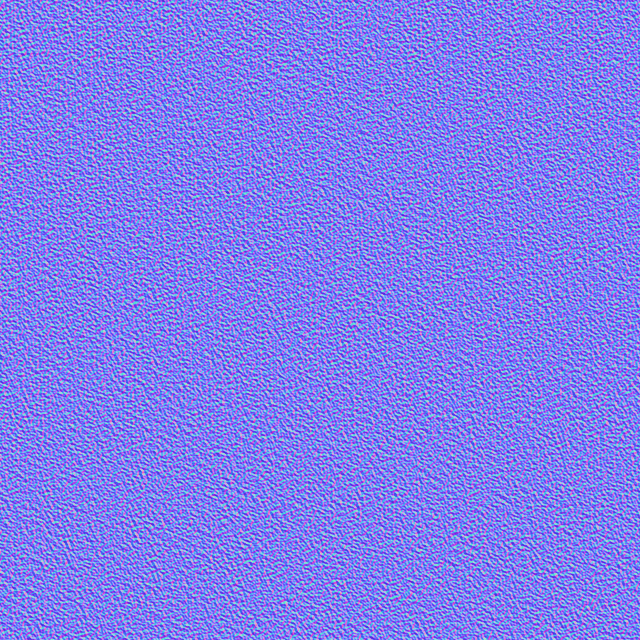
Write a three.js fragment shader that draws this texture map.

```glsl
// Tangent-space normal map of a fine, rough, grainy plaster surface.

#define COARSE_FREQ 158.0           // small wrinkles across the canvas
#define FINE_FREQ 262.0             // fine grains across the canvas
#define COARSE_SLOPE 0.40
#define FINE_SLOPE 0.79
#define STRETCH vec2(0.92, 1.0)     // grains slightly wider than tall
#define SAMPLE_STEP 0.001           // half distance of the slope samples
#define SKEW vec2(0.38, 0.17)       // steeper rises than falls
#define MEAN_SQUARE vec2(0.13, 0.15)

varying vec2 vUv;

float hash(vec2 p) {
  return fract(sin(dot(p, vec2(127.1, 311.7))) * 43758.5453);
}

// Dot product of a random unit gradient with the offset from its cell corner
float cornerRamp(vec2 cell, vec2 offset) {
  float angle = 6.2831853 * hash(cell);
  return dot(vec2(cos(angle), sin(angle)), offset);
}

float gradientNoise(vec2 p) {
  vec2 cell = floor(p);
  vec2 f = p - cell;
  vec2 u = f * f * f * (f * (f * 6.0 - 15.0) + 10.0);
  vec2 dx = vec2(1.0, 0.0);
  vec2 dy = vec2(0.0, 1.0);
  float low = mix(cornerRamp(cell, f), cornerRamp(cell + dx, f - dx), u.x);
  float high = mix(cornerRamp(cell + dy, f - dy), cornerRamp(cell + 1.0, f - 1.0), u.x);
  return mix(low, high, u.y);
}

vec2 rotate(vec2 p, float angle) {
  float c = cos(angle);
  float s = sin(angle);
  return vec2(c * p.x - s * p.y, s * p.x + c * p.y);
}

// Two rotated layers; dividing by frequency keeps their slopes comparable
float height(vec2 uv) {
  vec2 p = uv * STRETCH;
  float coarse = gradientNoise(rotate(p, 0.55) * COARSE_FREQ + 17.3);
  float fine = gradientNoise(rotate(p, -0.40) * FINE_FREQ + 53.7);
  return coarse * COARSE_SLOPE / COARSE_FREQ + fine * FINE_SLOPE / FINE_FREQ;
}

void main() {
  // Surface slope by central differences
  vec2 ex = vec2(SAMPLE_STEP, 0.0);
  vec2 ey = ex.yx;
  vec2 slope = vec2(height(vUv + ex) - height(vUv - ex),
                    height(vUv + ey) - height(vUv - ey)) / (2.0 * SAMPLE_STEP);
  slope += SKEW * (slope * slope - MEAN_SQUARE);

  // Pack the unit normal into colour
  vec3 normal = normalize(vec3(slope, 1.0));
  gl_FragColor = vec4(normal * 0.5 + 0.5, 1.0);
}
```
